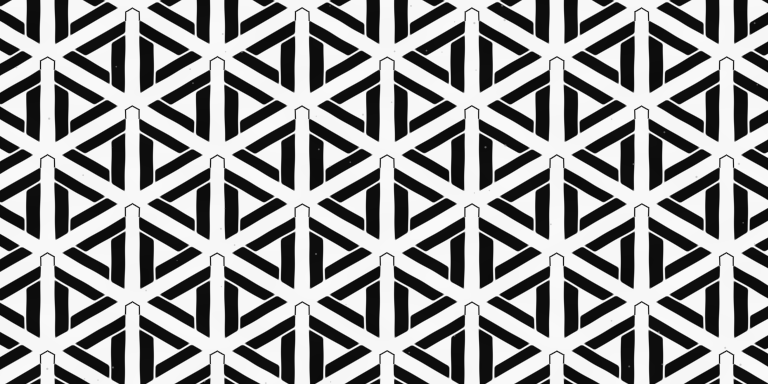
Reproduce this pattern procedurally as a Shadertoy shader.

```glsl
// Black and white triangular lattice of interlaced bars with pinwheel shadow strips and light wear.

const float ROW = 0.8660254; // column spacing when the lattice edge is 1

float hash(vec2 p) {
    return fract(sin(dot(p, vec2(127.1, 311.7))) * 43758.5);
}

// Maximum with a rounded corner
float softMax(float a, float b) {
    float h = max(0.020 - abs(a - b), 0.0);
    return max(a, b) + h * h / 0.080;
}

// One strip along a side: starts after one neighbouring strip, runs to the next bar
float strip(float side, float bar, float width, float startGap, float endGap) {
    float band = softMax(bar - side, side - width);
    return softMax(softMax(band, startGap), endGap);
}

// Three strips chasing each other around a small white triangle;
// edge holds the distances to the upright, upper and lower triangle edges
float strips(vec3 edge, float variation) {
    float upright = mix(0.068, 0.082, edge.y / ROW);
    vec3 bar = vec3(upright, 0.074, 0.074);
    vec3 width = vec3(0.214, 0.184, 0.184) + 0.010 * variation;
    vec3 overBar = bar - edge;
    vec3 overStrip = width + 0.020 - edge;

    float vertical = strip(edge.x, bar.x, width.x, overStrip.y, overBar.z);
    float upper = strip(edge.y, bar.y, width.y, overStrip.z, overBar.x);
    float lower = strip(edge.z, bar.z, width.z, overStrip.x, overBar.y);
    return min(vertical, min(upper, lower));
}

// Thin outline around the pointed top of an upright bar
float capOutline(vec2 r) {
    float cap = max(abs(r.x) - 0.070, (r.y + abs(r.x) * 0.577) * ROW);
    return max(abs(cap) - 0.0055, -0.13 - r.y);
}

// Sparse round specks, one candidate per cell
float specks(vec2 p, float blur) {
    vec2 cell = floor(p / 0.16);
    vec2 center = (cell + 0.25 + 0.5 * vec2(hash(cell), hash(cell + 7.3))) * 0.16;
    float radius = mix(0.004, 0.011, hash(cell + 19.1));
    float present = step(0.94, hash(cell + 31.7));
    return present * (1.0 - smoothstep(-blur, blur, length(p - center) - radius));
}

void mainImage(out vec4 fragColor, in vec2 fragCoord) {
    float scale = 3.918; // lattice edges per canvas height
    float blur = 0.8 * scale / iResolution.y;
    vec2 p = (fragCoord - 0.5 * iResolution.xy) / iResolution.y * scale;
    p -= vec2(0.031, 0.378);

    // Slightly uneven hand-printed edges
    vec2 q = p + 0.0018 * sin(p.yx * vec2(17.0, 13.0) + 2.0 * sin(p * 7.3));

    // Lattice coordinates and edge distances of the enclosing triangle
    float column = q.x / ROW;
    vec3 f = fract(vec3(column, q.y + 0.5 * column, q.y - 0.5 * column));
    bool pointsRight = f.y >= f.z;
    vec3 edge = ROW * (pointsRight ? vec3(f.x, 1.0 - f.y, f.z)
                                   : vec3(1.0 - f.x, 1.0 - f.z, f.y));
    vec2 triangleId = floor(vec2(column, q.y - 0.5 * column));
    float variation = hash(triangleId + (pointsRight ? 0.0 : 5.7)) - 0.5;

    // Offset from the nearest lattice node
    float nodeColumn = round(column);
    vec2 r = vec2(q.x - nodeColumn * ROW, q.y - 0.5 * nodeColumn);
    r.y -= round(r.y);

    float ink = min(strips(edge, variation), capOutline(r));
    float black = 1.0 - smoothstep(-blur, blur, ink);

    // Specks and faint tonal drift
    float wear = specks(p, blur);
    float tone = mix(0.97, 0.05, black);
    tone = mix(tone, mix(0.72, 0.50, black), 0.7 * wear);
    tone += 0.006 * sin(p.x * 5.1 + 2.0 * sin(p.y * 3.7)) * sin(p.y * 6.3);
    fragColor = vec4(vec3(tone), 1.0);
}
```
